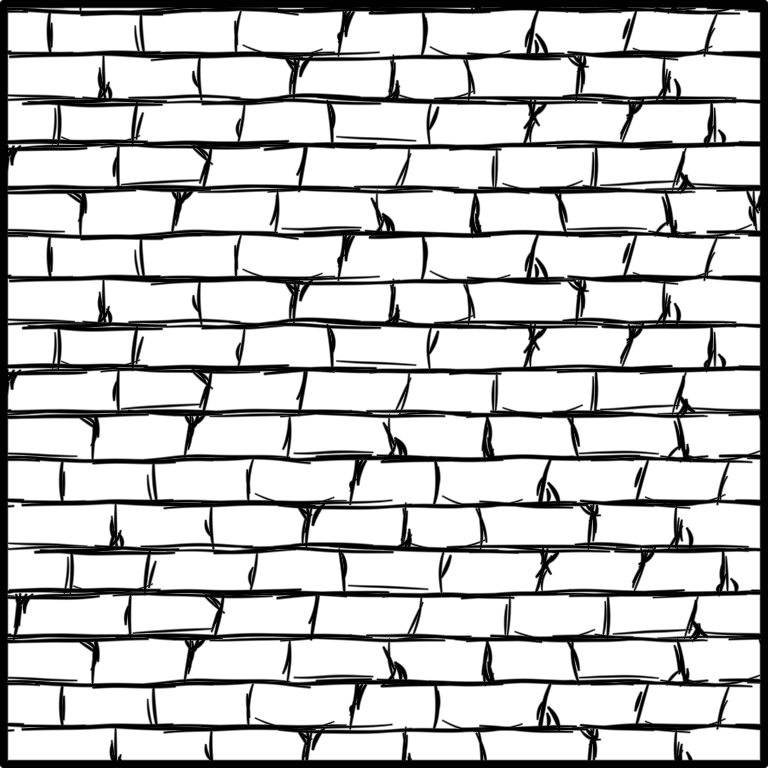
This pattern is drawn by a WebGL 1 fragment shader. Its source:

```glsl
precision highp float;

uniform vec2 u_resolution;

const float BRICK = 0.125;      // joint spacing across
const float COURSE = 0.0584;    // course height
const float FIRST_BED = 0.0143; // first bed line, measured from the top
const float PERIOD = 5.0;       // courses before the drawing repeats
const float FRAME = 0.0104;
const vec3 PAPER = vec3(1.0);
const vec3 INK = vec3(0.005);

vec2 random2(vec2 seed) {
  vec2 k = vec2(dot(seed, vec2(127.1, 311.7)), dot(seed, vec2(269.5, 183.3)));
  return fract(sin(k) * 43758.5);
}

float cornerSlope(vec2 cell, vec2 offset) {
  vec2 wrapped = vec2(cell.x, mod(cell.y, PERIOD));
  return dot(random2(wrapped) * 2.0 - 1.0, offset);
}

// Gradient noise that repeats vertically with the courses
float gradientNoise(vec2 p) {
  vec2 i = floor(p), f = fract(p);
  vec2 w = f * f * (3.0 - 2.0 * f), e = vec2(1.0, 0.0);
  return mix(mix(cornerSlope(i, f), cornerSlope(i + e, f - e), w.x),
             mix(cornerSlope(i + e.yx, f - e.yx), cornerSlope(i + 1.0, f - 1.0), w.x), w.y);
}

// Bowed pen stroke, tapered at both ends
float stroke(vec2 p, vec2 a, vec2 b, float bow, float halfWidth, float soft) {
  vec2 d = b - a;
  float t = clamp(dot(p - a, d) / dot(d, d), 0.0, 1.0);
  vec2 normal = vec2(-d.y, d.x) / length(d);
  float dist = length(p - a - d * t - normal * bow * 4.0 * t * (1.0 - t));
  float w = halfWidth * (0.6 + 0.4 * sin(3.1416 * t));
  return 1.0 - smoothstep(w - soft, w + soft, dist);
}

float bedHeight(float bed) {
  return FIRST_BED + bed * COURSE;
}

float courseOffset(float id) {
  return id < 0.5 ? 0.47 : id < 1.5 ? 0.97 : id < 2.5 ? 0.49 : id < 3.5 ? 0.13 : 0.87;
}

// The lower courses slip a little to the right
float courseSlip(float course) {
  return 0.016 * step(8.5, course);
}

// Overlapping long strokes along a bed line
float bedInk(vec2 p, float bed, float soft) {
  float ink = 0.0, id = mod(bed, PERIOD), y = bedHeight(bed);
  p.x -= courseSlip(bed);
  for (int layer = 0; layer < 3; layer++) {
    float l = float(layer), spacing = 0.12 + 0.035 * l;
    for (int side = -1; side <= 1; side++) {
      float cell = floor(p.x / spacing) + float(side);
      vec2 seed = vec2(cell + 37.0 * l, id);
      vec2 r = random2(seed), s = random2(seed + 11.3), v = random2(seed + 23.9);
      float x = (cell + 0.4 * r.x - 0.2) * spacing;
      vec2 a = vec2(x, y + (s.x - 0.5) * 0.011);
      vec2 b = vec2(x + spacing * (0.75 + 0.55 * r.y), y + (s.y - 0.5) * 0.011);
      ink = max(ink, stroke(p, a, b, (v.x - 0.5) * 0.006, mix(0.0016, 0.0031, v.y), soft));
    }
  }
  return ink;
}

// Upright strokes, knots at their ends and loose lines across the bricks
float jointInk(vec2 p, float course, float soft) {
  float ink = 0.0, id = mod(course, PERIOD), offset = courseOffset(id);
  float top = bedHeight(course), bottom = top + COURSE;
  p.x -= courseSlip(course);
  for (int side = -1; side <= 1; side++) {
    float cell = floor(p.x / BRICK - offset + 0.5) + float(side);
    vec2 seed = vec2(cell, id + 61.0);
    vec2 r = random2(seed), mood = random2(seed + 5.7), loose = random2(seed + 17.1);
    float x = (cell + offset + (r.x - 0.5) * 0.2) * BRICK;
    float lean = (r.y - 0.4) * 0.012;
    float messy = step(0.62, mood.x);
    float end = mood.y < 0.6 ? bottom : top;
    float inward = mood.y < 0.6 ? -1.0 : 1.0;

    for (int k = 0; k < 3; k++) {
      float n = float(k), later = min(n, 1.0);
      vec2 s = random2(seed + 7.3 * n + 1.9), v = random2(seed + 3.1 * n + 29.0);
      vec2 a = vec2(x + lean + (s.x - 0.5) * 0.011, top + COURSE * 0.45 * s.y * later);
      vec2 b = vec2(x - lean + (v.x - 0.5) * 0.011, bottom - COURSE * 0.4 * v.y * later);
      float present = n < 1.5 ? 1.0 : messy;
      ink = max(ink, present * stroke(p, a, b, (s.y - 0.5) * 0.008, mix(0.0015, 0.0028, v.y), soft));

      vec2 tail = vec2(x + (s.x - 0.5) * 0.05, end + (v.y - 0.5) * 0.006);
      vec2 tip = vec2(x + (v.x - 0.2) * 0.014, end + inward * COURSE * (0.2 + 0.35 * s.y));
      ink = max(ink, messy * stroke(p, tail, tip, (v.x - 0.5) * 0.008, mix(0.0018, 0.0032, s.x), soft));
    }

    vec2 left = vec2(x + 0.008, bottom - 0.006 - 0.008 * loose.y);
    vec2 right = vec2(x + BRICK * 0.88, bottom - 0.004 - 0.01 * r.x);
    float sag = loose.x > 0.88 ? 0.011 : 0.003 * (r.y - 0.5);
    ink = max(ink, step(0.68, loose.x) * stroke(p, left, right, sag, 0.0016, soft));
  }
  return ink;
}

float roundedBox(vec2 p, float halfSize, float radius) {
  vec2 q = abs(p) - halfSize + radius;
  return length(max(q, 0.0)) + min(max(q.x, q.y), 0.0) - radius;
}

void main() {
  vec2 uv = gl_FragCoord.xy / u_resolution;
  float soft = max(0.0014, 0.75 / min(u_resolution.x, u_resolution.y));
  vec2 p = vec2(uv.x, 1.0 - uv.y);

  // Hand wobble
  vec2 grid = vec2(p.x * 14.0, (p.y - FIRST_BED) / COURSE);
  p += 0.004 * vec2(gradientNoise(grid), gradientNoise(grid + vec2(31.0, 2.0)));

  float bed = floor((p.y - FIRST_BED) / COURSE + 0.5);
  float ink = bedInk(p, bed, soft);
  ink = max(ink, max(jointInk(p, bed - 1.0, soft), jointInk(p, bed, soft)));

  // Frame with rounded outer corners
  float edge = roundedBox(uv - 0.5, 0.5, 0.008);
  ink = max(ink, smoothstep(-FRAME - soft, -FRAME + soft, edge));
  ink *= 1.0 - smoothstep(0.0, 2.0 * soft, edge);

  gl_FragColor = vec4(mix(PAPER, INK, ink), 1.0);
}
```
